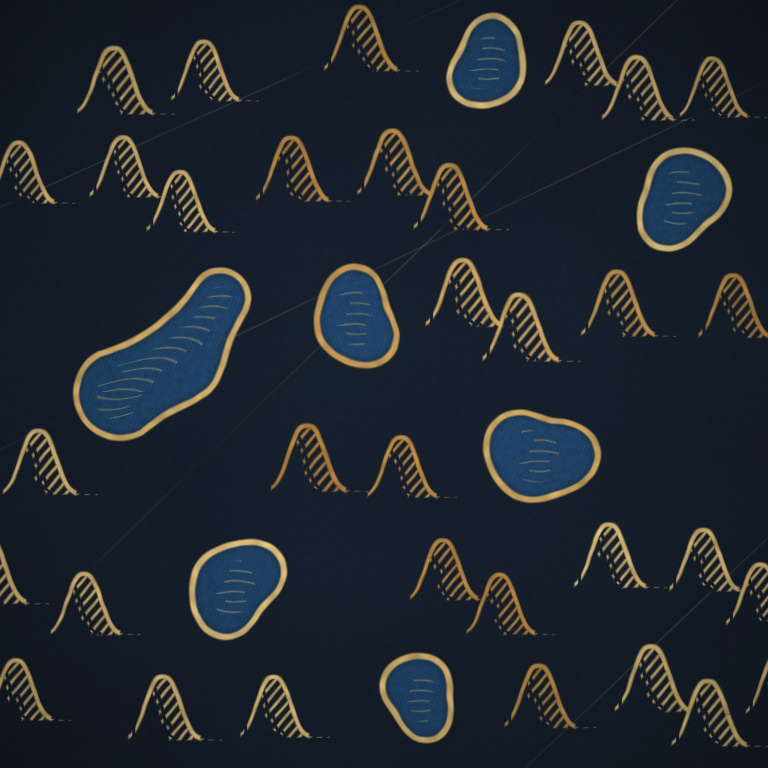
Write a Shadertoy shader that draws this pattern.

```glsl
const vec3 NIGHT = vec3(0.078, 0.108, 0.158);
const vec3 THREAD = vec3(0.09, 0.15, 0.19);
const vec3 WATER = vec3(0.122, 0.262, 0.405);
const vec3 PALE_GOLD = vec3(0.87, 0.74, 0.46);
const vec3 AMBER = vec3(0.70, 0.50, 0.23);
const vec3 RAY_TINT = vec3(0.42, 0.36, 0.27);
const float GRID = 6.0;             // cells across the canvas
const float BLUR = 0.0019;          // half width of soft edges
const float PEAK_HEIGHT = 0.086;
const float PEAK_SPREAD = 0.030;
const float PEAK_POWER = 2.5;
const float HATCH_STEP = 0.0112;
const float HATCH_WIDTH = 0.0020;
const float RIDGE_WIDTH = 0.0031;
const float SHORE_WIDTH = 0.0039;
const float RIPPLE_STEP = 0.0135;
const float WEAVE = 150.0;          // threads across the canvas

float soft = BLUR;

vec2 hash2(vec2 p) {
    p = vec2(dot(p, vec2(127.1, 311.7)), dot(p, vec2(269.5, 183.3)));
    return fract(sin(p) * 43758.5);
}

float gradientNoise(vec2 p) {
    vec2 i = floor(p), f = fract(p), u = f * f * (3.0 - 2.0 * f), e = vec2(1, 0);
    float a = dot(hash2(i) - 0.5, f);
    float b = dot(hash2(i + e.xy) - 0.5, f - e.xy);
    float c = dot(hash2(i + e.yx) - 0.5, f - e.yx);
    float d = dot(hash2(i + 1.0) - 0.5, f - 1.0);
    return 2.0 * mix(mix(a, b, u.x), mix(c, d, u.x), u.y);
}

float cover(float d) { return 1.0 - smoothstep(-soft, soft, d); }

float taperedCapsule(vec2 p, vec2 a, vec2 b, float ra, float rb) {
    vec2 pa = p - a, ba = b - a;
    float h = clamp(dot(pa, ba) / dot(ba, ba), 0.0, 1.0);
    return length(pa - ba * h) - mix(ra, rb, h);
}

// Long bent lake
float longLake(vec2 p) {
    vec2 bend = vec2(0.235, 0.53);
    float a = taperedCapsule(p, vec2(0.157, 0.488), bend, 0.058, 0.043);
    float b = taperedCapsule(p, bend, vec2(0.287, 0.612), 0.043, 0.036);
    float h = max(0.04 - abs(a - b), 0.0) / 0.04;
    return min(a, b) - h * h * 0.01;
}

// Small lake: a circle bent by two harmonics
float pond(vec2 p, float radius, vec2 rnd) {
    float a = atan(p.y, p.x);
    float wobble = 0.15 * sin(2.0 * a + 6.3 * rnd.x) + 0.08 * sin(3.0 * a + 6.3 * rnd.y);
    return (length(p) - radius * (1.0 + wobble)) * 0.95;
}

float ripples(vec2 p, float depth, float halfWidth) {
    p.y += 6.0 * p.x * p.x * sign(p.y + 0.01);
    float row = floor(p.y / RIPPLE_STEP);
    vec2 rnd = hash2(vec2(row, halfWidth * 97.0));
    float d = abs(fract(p.y / RIPPLE_STEP) - 0.5) * RIPPLE_STEP - 0.0007;
    float span = abs(p.x + (rnd.x - 0.5) * 0.015) - halfWidth * (0.6 + 0.5 * rnd.y);
    return cover(max(d, span)) * smoothstep(0.018, 0.026, depth);
}

void paintLake(inout vec3 color, float d, float ripple, vec3 gold, float grain) {
    vec3 water = WATER * (0.96 + grain) * (0.8 + 0.2 * smoothstep(0.0, 0.014, -d));
    water = mix(water, gold, 0.55 * ripple);
    color = mix(color, water, cover(d));
    color = mix(color, gold, cover(abs(d) - SHORE_WIDTH));
}

// Bell-shaped peak with hatching on its right flank; base at y = 0
void paintPeak(inout vec3 color, vec3 ground, vec2 p, vec3 gold, float seed) {
    if (abs(p.x) > 0.08 || abs(p.y - 0.04) > 0.08) return;
    float a = abs(p.x) / PEAK_SPREAD;
    float ridge = PEAK_HEIGHT * exp(-pow(a, PEAK_POWER));
    float slope = ridge * PEAK_POWER * pow(a, PEAK_POWER - 1.0) / PEAK_SPREAD;
    float d = (p.y - ridge) / sqrt(1.0 + slope * slope);
    float width = mix(0.0019, RIDGE_WIDTH, smoothstep(-0.045, -0.01, p.x));
    float outline = cover(max(abs(d) - width, abs(p.x - 0.002) - 0.049));
    if (seed > 0.4) outline *= smoothstep(0.001, 0.003, abs(p.x + 0.040));

    // Strokes run down and left from the flank and end in a dot
    float t = dot(p, vec2(0.77, -0.64)) / HATCH_STEP;
    float reach = 0.021 + 0.013 * hash2(vec2(floor(t), seed * 50.0)).x;
    float level = clamp(p.y, 0.003, PEAK_HEIGHT * 0.999);
    float inset = PEAK_SPREAD * pow(log(PEAK_HEIGHT / level), 1.0 / PEAK_POWER) - p.x;
    float ends = min(inset - reach, abs(inset - reach - 0.007) - 0.0016);
    float hatch = abs(fract(t) - 0.5) * HATCH_STEP - HATCH_WIDTH;
    hatch = max(max(hatch, ends), max(d, -p.y));

    color = mix(color, ground, 0.8 * cover(max(d, -p.y)));
    color = mix(color, gold, max(outline, 0.92 * cover(hatch)));
}

// Faint straight line y = slope * x + rise, broken by noise
float ray(vec2 p, float slope, float rise) {
    float d = abs(p.y - slope * p.x - rise) / sqrt(1.0 + slope * slope);
    return cover(d - 0.0003) * smoothstep(-0.25, 0.15, gradientNoise(p * 5.0 + rise * 30.0));
}

void mainImage(out vec4 fragColor, in vec2 fragCoord) {
    vec2 uv = fragCoord / iResolution.xy;
    vec2 p = fragCoord / iResolution.y;
    soft = max(BLUR, 0.75 / iResolution.y);

    // Woven ground
    vec2 w = sin(6.2832 * WEAVE * vec2(p.x + 0.5 * p.y, p.y - 0.3 * p.x));
    float grain = 0.07 * w.x * w.y + 0.12 * gradientNoise(p * 130.0);
    vec3 ground = mix(NIGHT, THREAD, 0.2 + 2.5 * grain + 0.3 * gradientNoise(p * 6.0));
    vec3 color = ground;
    float rays = ray(p, 0.48, 0.415) + ray(p, 0.45, 0.73) + ray(p, 0.97, 0.145) + ray(p, 0.95, -0.65);
    color = mix(color, RAY_TINT, 0.65 * min(rays, 1.0));

    // Scattered peaks and ponds, far rows first
    vec2 q = p + 0.0012 * vec2(gradientNoise(p * 55.0), gradientNoise(p * 55.0 + 40.0));
    float shine = 0.95 + 0.25 * gradientNoise(p * 60.0);
    for (int j = 1; j >= -1; j--) for (int i = -1; i <= 1; i++) {
        vec2 cell = floor(p * GRID) + vec2(i, j);
        vec2 rnd = hash2(cell + 3.0), rnd2 = hash2(cell + 71.0);
        vec2 center = (cell + 0.5 + vec2(0.5 * mod(cell.y, 2.0) - 0.25, 0.0)) / GRID;
        float tone = 0.5 + 1.3 * gradientNoise(center * 3.0 + 9.0) + 0.7 * (rnd2.x - 0.5);
        vec3 gold = shine * mix(AMBER, PALE_GOLD, smoothstep(0.1, 0.8, tone));
        if (mod(cell.x + 2.0 * cell.y, 5.0) == 3.0 && cell.x > 0.5) {
            vec2 local = q - center - 0.03 * (rnd - 0.5);
            float d = pond(local, mix(0.040, 0.066, rnd2.y), rnd);
            paintLake(color, d, ripples(local, -d, 0.020), gold, grain);
        } else if (rnd2.y > 0.06) {
            bool pair = rnd2.y > 0.66;
            vec2 middle = center + (rnd - 0.5) * (pair ? 0.035 : 0.07);
            for (int k = 0; k < 2; k++) {
                if (k == 1 && !pair) break;
                vec2 spot = middle + (pair ? (float(k) - 0.5) * vec2(0.074, -0.045) : vec2(0));
                if (longLake(spot) < 0.06) continue;
                vec2 base = spot - vec2(0.0, 0.5 * PEAK_HEIGHT);
                paintPeak(color, ground, (q - base) / mix(0.88, 1.02, rnd.x), gold, rnd.y);
            }
        }
    }
    float d = longLake(q);
    vec2 flow = vec2(q.x - 0.16 - 1.04 * (q.y - 0.49), q.y - 0.5);
    paintLake(color, d, ripples(flow, -d, 0.034), shine * mix(AMBER, PALE_GOLD, 0.7), grain);

    // Vignette
    vec2 v = uv - 0.5;
    color *= 1.06 - 0.75 * dot(v, v);
    fragColor = vec4(clamp(color, 0.0, 1.0), 1.0);
}
```
